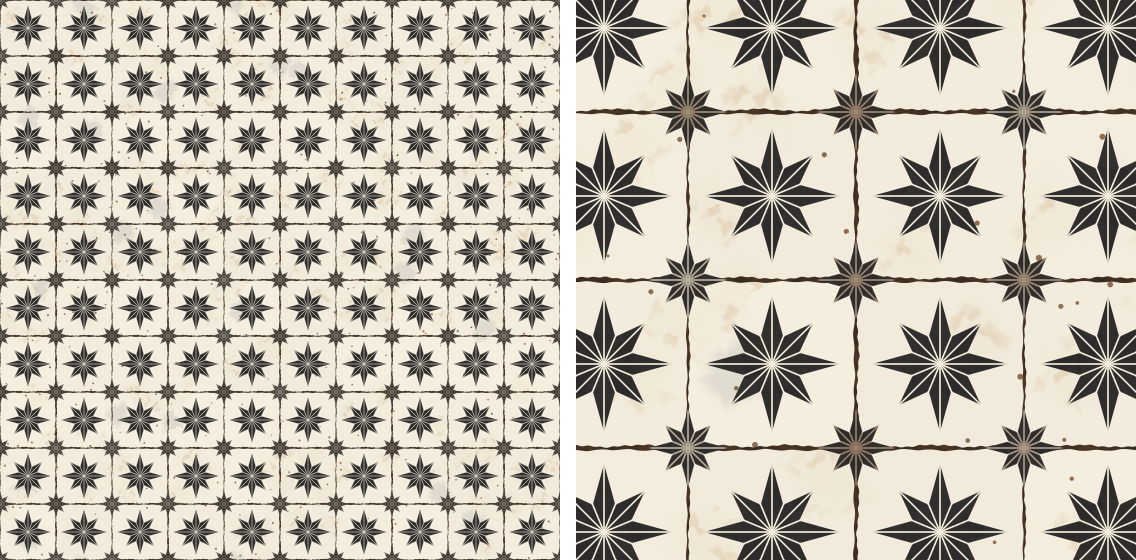
Left: the whole. Right: its middle third, enlarged.
Write a WebGL 1 fragment shader that draws this pattern.

```glsl
precision highp float;

uniform vec2 u_resolution;

const float TILES = 10.0;
const float TAU = 6.2831853;
const vec3 CREAM = vec3(0.955, 0.928, 0.868);
const vec3 INK = vec3(0.185, 0.18, 0.172);
const vec3 GROUT = vec3(0.21, 0.155, 0.12);
const vec3 RUST = vec3(0.45, 0.31, 0.20);
const vec3 STAIN = vec3(0.87, 0.79, 0.67);
const vec3 SMUDGE = vec3(0.80, 0.79, 0.76);

float hash(vec2 p) {
  return fract(sin(dot(p, vec2(127.1, 311.7))) * 4375.85);
}

// Wrapping cellular noise: x = distance to nearest point, y = its random id
vec2 cellular(vec2 uv, float cells, float seed) {
  vec2 p = uv * cells;
  vec2 base = floor(p);
  vec2 nearest = vec2(9.0, 0.0);
  for (int j = -1; j <= 1; j++) {
    for (int i = -1; i <= 1; i++) {
      vec2 cell = base + vec2(float(i), float(j));
      vec2 key = mod(cell, cells) + seed;
      vec2 point = cell + vec2(hash(key), hash(key + 17.3));
      float d = distance(p, point);
      if (d < nearest.x) nearest = vec2(d, hash(key + 41.9));
    }
  }
  return nearest;
}

// Layered sines with whole periods across the canvas
float ripple(float t, float seed) {
  return 0.5 * sin(TAU * (23.0 * t + seed))
       + 0.3 * sin(TAU * (61.0 * t + 2.3 * seed))
       + 0.2 * sin(TAU * (137.0 * t + 4.1 * seed));
}

float fill(float d, float px) {
  return clamp(0.5 - d / px, 0.0, 1.0);
}

// Coverage of a line, correct even when thinner than a pixel
float stroke(float d, float halfWidth, float px) {
  return fill(d - halfWidth, px) - fill(d + halfWidth, px);
}

// Fold the plane into one eighth: 0 to 45 degrees
vec2 foldEighth(vec2 p) {
  p = abs(p);
  return p.x > p.y ? p : p.yx;
}

float edgeSide(vec2 p, vec2 a, vec2 b) {
  vec2 dir = normalize(b - a);
  return dot(p - a, vec2(dir.y, -dir.x));
}

// Eight-pointed star: axis tips, diagonal tips and valleys at given radii
float starDistance(vec2 p, float axisTip, float diagonalTip, float valley) {
  vec2 v = valley * vec2(0.9239, 0.3827);
  float axisEdge = edgeSide(p, vec2(axisTip, 0.0), v);
  float diagonalEdge = edgeSide(p, v, vec2(diagonalTip * 0.7071));
  return min(axisEdge, diagonalEdge);
}

// Sixteen facet lines running from the star centre
float starRays(vec2 p, float halfWidth, float px) {
  float ridge = min(p.y, (p.x - p.y) * 0.7071);
  float crease = abs(dot(p, vec2(-0.3827, 0.9239)));
  return max(stroke(ridge, halfWidth, px), stroke(crease, halfWidth, px));
}

vec3 drawStar(vec3 color, vec2 p, vec3 radii, vec3 ink, vec3 rayColor, float px) {
  vec2 q = foldEighth(p);
  float body = fill(starDistance(q, radii.x, radii.y, radii.z), px);
  float rays = starRays(q, 0.005, px);
  float hub = fill(length(p) - radii.z * 0.11, px);
  return mix(color, mix(ink, rayColor, max(rays, hub)), body);
}

// Joint coverage; "along" runs over the canvas, "across" over tiles
float joint(float along, float across, float width, float px) {
  float line = floor(across + 0.5);
  float seed = hash(vec2(mod(line, TILES), width * 100.0));
  float offset = 0.006 * ripple(along, seed);
  float halfWidth = width * (1.0 + 0.65 * ripple(along, seed + 0.37));
  return stroke(across - line + offset, halfWidth, px);
}

void main() {
  vec2 uv = gl_FragCoord.xy / u_resolution;
  vec2 grid = uv * TILES;
  float px = TILES / min(u_resolution.x, u_resolution.y);
  vec2 corner = floor(grid + 0.5);

  // Glaze with a faint tint per tile
  vec3 color = CREAM + 0.012 * (hash(mod(floor(grid), TILES) + 5.0) - 0.5);

  // Mottled beige stains and soft grey smudges
  vec2 warped = uv + 0.006 * vec2(ripple(uv.y, 0.2), ripple(uv.x, 0.6));
  vec2 blotch = cellular(warped, 20.0, 3.0);
  vec2 mottle = cellular(warped, 90.0, 11.0);
  float stain = step(0.62, blotch.y) * smoothstep(0.65, 0.1, blotch.x);
  color = mix(color, STAIN, stain * (0.12 + 0.5 * step(0.65, mottle.y) * smoothstep(0.6, 0.2, mottle.x)));
  vec2 smudge = cellular(warped, 16.0, 29.0);
  color = mix(color, SMUDGE, 0.5 * step(0.92, smudge.y) * smoothstep(0.4, 0.2, smudge.x));

  // Small brown pits
  vec2 pit = cellular(uv, 70.0, 53.0);
  float pitSize = 0.06 + 0.9 * max(pit.y - 0.92, 0.0);
  color = mix(color, RUST, 0.8 * step(0.92, pit.y) * fill((pit.x - pitSize) / 7.0, px));

  // Uneven joints, with every other vertical one finer
  float columnWidth = mix(0.007, 0.011, mod(corner.x, 2.0));
  float joints = max(joint(uv.x, grid.y, 0.012, px), joint(uv.y, grid.x, columnWidth, px));
  float rust = 0.5 + 0.5 * ripple(uv.x + uv.y, 0.4);
  color = mix(color, mix(GROUT, RUST, 0.4 * rust), joints);

  // Large star in each tile, small star on each corner
  vec3 ink = INK + 0.025 * (mottle.y - 0.5);
  vec3 smallRays = mix(vec3(0.74, 0.69, 0.62), RUST, 0.6 * hash(mod(corner, TILES) + 8.0));
  color = drawStar(color, fract(grid) - 0.5, vec3(0.405, 0.345, 0.175), ink, CREAM, px);
  color = drawStar(color, grid - corner, vec3(0.235, 0.19, 0.1), ink, smallRays, px);

  gl_FragColor = vec4(color, 1.0);
}
```
